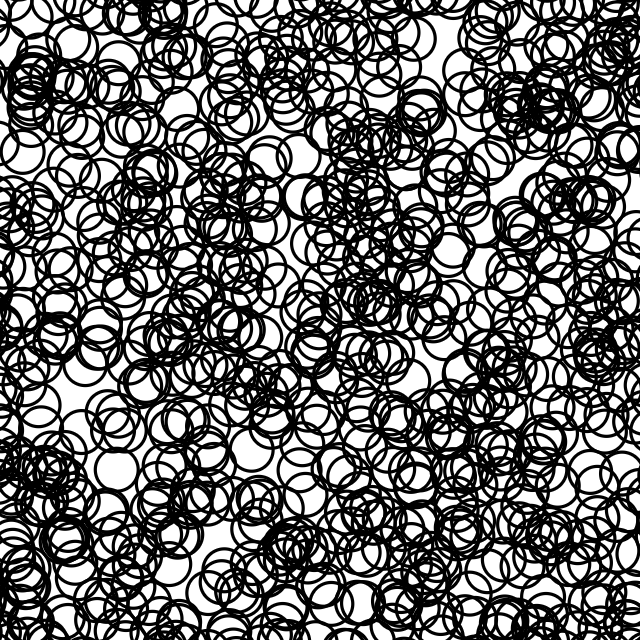
Write a WebGL 1 fragment shader that draws this pattern.

```glsl
precision highp float;
// Randomly scattered, overlapping thin black rings of equal size on white.

uniform vec2 u_resolution;

const float CELLS = 25.0;       // grid cells across the canvas
const float MEAN_RINGS = 1.23;  // average ring count per cell
const int MAX_RINGS = 7;

vec3 hash3(vec3 p) {
  p = fract(p * vec3(0.1031, 0.1030, 0.0973));
  p += dot(p, p.yxz + 33.33);
  return fract((p.xxy + p.yxx) * p.zyx);
}

// Ink coverage of one ring; offset and pixel are in canvas units.
float ringInk(vec2 offset, float pixel) {
  float edge = abs(length(offset) - 0.0335) - 0.0025;
  return clamp(0.5 - edge / pixel, 0.0, 1.0);
}

// Paper left visible by all rings centred in one cell.
float cellPaper(vec2 cell, vec2 uv, float pixel) {
  float paper = 1.0;
  // Poisson-distributed ring count, by walking the cumulative distribution
  float pick = hash3(vec3(cell + 40.0, 91.0)).x;
  float chance = exp(-MEAN_RINGS);
  float total = chance;
  for (int i = 1; i <= MAX_RINGS; i++) {
    if (pick < total) break;
    float index = float(i);
    vec2 center = (cell + hash3(vec3(cell + 40.0, index * 7.0)).xy) / CELLS;
    paper *= 1.0 - ringInk(uv - center, pixel);
    chance *= MEAN_RINGS / index;
    total += chance;
  }
  return paper;
}

void main() {
  float side = min(u_resolution.x, u_resolution.y);
  vec2 uv = gl_FragCoord.xy / side;
  vec2 home = floor(uv * CELLS);

  // A ring is narrower than a cell on each side, so direct neighbours suffice
  float paper = 1.0;
  for (int y = -1; y <= 1; y++) {
    for (int x = -1; x <= 1; x++) {
      paper *= cellPaper(home + vec2(float(x), float(y)), uv, 1.0 / side);
    }
  }

  gl_FragColor = vec4(vec3(paper), 1.0);
}
```
